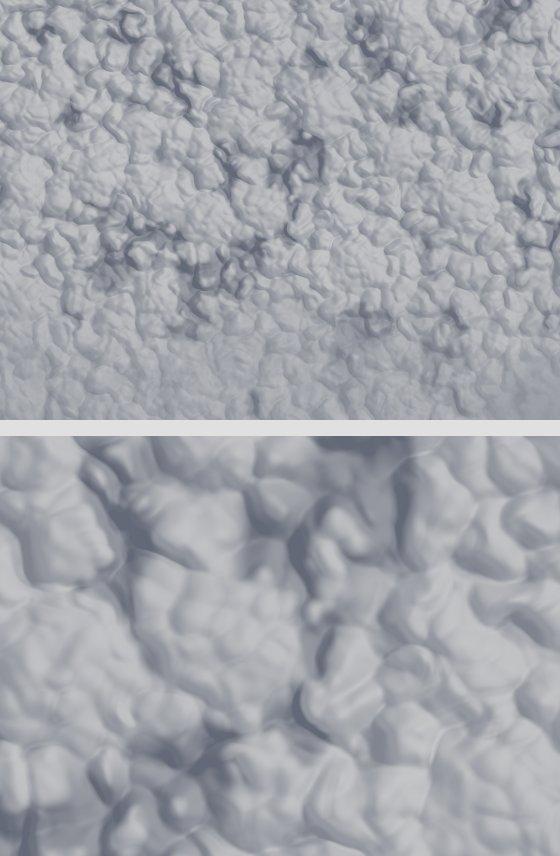
Top: the whole. Bottom: its middle third, enlarged.
Give the GLSL for this texture, as a Shadertoy shader.

```glsl
// Sunlit field of tumbled snow clumps, fading to fine soft powder at the bottom.
#define CLUMPS 20.0        // medium clumps per canvas height
#define BOULDERS 8.5       // cells of the sparse large clumps
#define CRUMBS 39.0        // small clumps per canvas height
#define RELIEF 0.72        // steepness of the surface
#define CONTRAST 0.45      // strength of direct light
#define SHADOW 0.20        // strength of cast shadows
#define POCKET 0.42        // darkness of the deep gaps
#define SOFTNESS 0.0042    // sampling distance of the slope
#define SUN vec3(0.62, 0.36, 0.70)
#define SHADE_COLOR vec3(0.39, 0.41, 0.465)
#define SNOW_COLOR vec3(0.785, 0.79, 0.795)

float hash(vec2 p) {
    return fract(sin(dot(p, vec2(127.1, 311.7))) * 43758.5453);
}

float noise(vec2 p) {
    vec2 i = floor(p), f = fract(p);
    f = f * f * (3.0 - 2.0 * f);
    return mix(mix(hash(i), hash(i + vec2(1, 0)), f.x),
               mix(hash(i + vec2(0, 1)), hash(i + vec2(1, 1)), f.x), f.y);
}

float fbm(vec2 p) {
    float sum = 0.0, weight = 0.5;
    for (int i = 0; i < 4; i++) {
        sum += weight * noise(p);
        p = mat2(1.6, 1.2, -1.2, 1.6) * p + 7.3;
        weight *= 0.5;
    }
    return sum;
}

// Smooth union of tilted elliptical domes, one per cell; share sets how many exist
float domes(vec2 p, float share) {
    vec2 cell = floor(p);
    float sum = 0.0;
    for (int y = -1; y <= 1; y++)
    for (int x = -1; x <= 1; x++) {
        vec2 id = cell + vec2(x, y);
        vec2 d = p - id - vec2(hash(id), hash(id + 19.7));
        float angle = 6.2832 * hash(id + 41.3);
        float c = cos(angle), s = sin(angle);
        d = mat2(c, -s, s, c) * d;
        d.y *= 1.0 + 0.6 * hash(id + 67.1);
        float radius = mix(0.42, 0.74, hash(id + 83.9));
        float lift = 0.35 * hash(id + 11.9) - step(share, hash(id + 53.2));
        sum += exp(14.0 * (radius - dot(d, d) / radius + lift));
    }
    return log(sum + 0.05) / 14.0;
}

// Surface height in canvas units
float height(vec2 p) {
    vec2 warp = vec2(noise(p * 27.0), noise(p * 27.0 + 31.0)) - 0.5;
    vec2 fine = vec2(noise(p * 63.0 + 5.0), noise(p * 63.0 + 47.0)) - 0.5;
    vec2 q = p + 0.024 * warp + 0.007 * fine;
    float clump = domes(q * CLUMPS, 1.0) / CLUMPS;
    float boulder = 0.6 * domes(q * BOULDERS + 3.7, 0.3) / BOULDERS;
    float crumb = domes(q * CRUMBS + 9.1, 1.0) / CRUMBS;
    return max(clump, boulder) + 0.42 * crumb + 0.004 * noise(p * 95.0);
}

void mainImage(out vec4 fragColor, in vec2 fragCoord) {
    vec2 p = fragCoord / iResolution.y;
    float level = height(p);

    // Direct light from the slope
    vec2 e = vec2(SOFTNESS, 0.0);
    vec2 slope = vec2(height(p + e) - height(p - e),
                      height(p + e.yx) - height(p - e.yx)) / (2.0 * SOFTNESS);
    vec3 normal = normalize(vec3(-RELIEF * slope, 1.0));
    float light = max(dot(normal, normalize(SUN)), 0.0);

    // Shadows cast by taller clumps toward the sun
    float rise = 0.0;
    for (int i = 1; i <= 3; i++) {
        float reach = 0.010 * float(i);
        rise = max(rise, height(p + normalize(SUN.xy) * reach) - level - 0.8 * reach);
    }
    float shadow = smoothstep(0.0, 0.02, rise);

    // Rare deep gaps between clumps
    float gap = 1.0 - smoothstep(0.5, 0.85, level * CLUMPS);
    float pocket = gap * smoothstep(0.62, 0.8, noise(p * vec2(14.0, 10.0) + 2.6));

    float patches = fbm(p * 5.0) - 0.47;
    float tone = 0.74 + CONTRAST * (light - 0.60) - SHADOW * shadow
               - POCKET * pocket + 0.12 * patches;

    // Powder: finer, flatter and greyer toward the bottom
    float edge = p.y + 0.28 * patches - 0.05 * p.x;
    float powder = 1.0 - smoothstep(0.08, 0.42, edge);
    float grain = fbm(p * vec2(58.0, 36.0)) - 0.47;
    float powderTone = 0.64 + 0.42 * (tone - 0.70) + 0.30 * grain + 0.12 * patches;
    tone = mix(tone, powderTone, powder * 0.9);

    // Smooth dim corner at the lower right
    float corner = 1.0 - smoothstep(0.05, 0.25, length((p - vec2(1.36, 0.0)) * vec2(0.8, 1.3)));
    tone = mix(tone, 0.52, 0.75 * corner);

    fragColor = vec4(mix(SHADE_COLOR, SNOW_COLOR, clamp(tone, 0.0, 1.0)), 1.0);
}
```
